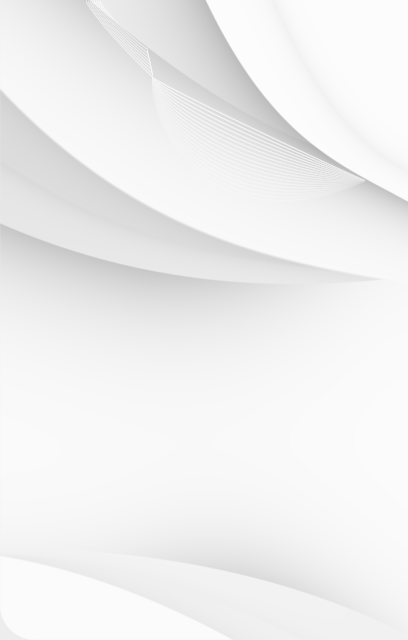
Give the GLSL for this background, as a WebGL 1 fragment shader.

```glsl
precision highp float;
// Layered white paper waves with soft grey shadows and a fan of fine threads.

uniform vec2 u_resolution;

const float WIDTH = 0.637; // canvas width in units of its height
const float WHITE = 0.985;

// Cubic through four heights evenly spaced from x = a to x = b.
float curve(float x, float a, float b, vec4 h) {
  float s = 3.0 * (x - a) / (b - a);
  vec3 d1 = h.yzw - h.xyz;
  vec2 d2 = d1.yz - d1.xy;
  float d3 = d2.y - d2.x;
  return h.x + s * (d1.x + (s - 1.0) / 2.0 * (d2.x + (s - 2.0) / 3.0 * d3));
}

// Signed distance to the wave, positive above it.
float wave(vec2 p, float a, vec4 h) {
  float e = 0.001;
  float y = curve(p.x, a, WIDTH, h);
  float slope = (curve(p.x + e, a, WIDTH, h) - y) / e;
  return (p.y - y) / sqrt(1.0 + slope * slope);
}

float cover(float d, float soft) {
  return smoothstep(-soft, soft, d);
}

// Shade that fades away from an edge.
float shadow(float d, float reach) {
  return exp(-max(d, 0.0) / reach);
}

// Height of a thread sagging between two ends.
float threadHeight(float x, vec2 a, vec2 b, float sag) {
  float s = clamp((x - a.x) / (b.x - a.x), 0.0, 1.0);
  return mix(a.y, b.y, s) - sag * 2.6 * sqrt(s) * (1.0 - s);
}

float thread(vec2 p, vec2 a, vec2 b, float sag, float pixel) {
  float e = 0.0005;
  float y = threadHeight(p.x, a, b, sag);
  float slope = (threadHeight(p.x + e, a, b, sag)
               - threadHeight(p.x - e, a, b, sag)) / (2.0 * e);
  float d = abs(p.y - y) / sqrt(1.0 + slope * slope);
  float inside = step(a.x, p.x) * step(p.x, b.x);
  return inside * (1.0 - smoothstep(0.0003, 0.0003 + pixel, d));
}

// Threads narrow to a pinch, then fan out and gather again.
float threads(vec2 p, float pixel) {
  vec2 pinch = vec2(0.237, 0.880);
  vec2 gather = vec2(0.570, 0.7175);
  float light = 0.0;
  for (int i = 0; i < 18; i++) {
    float k = float(i) / 17.0;
    float line = thread(p, pinch, gather, 0.004 + 0.115 * k, pixel);
    light = max(light, line * mix(0.65, 0.2, k));
  }
  for (int i = 0; i < 8; i++) {
    float k = float(i) / 7.0;
    vec2 top = vec2(0.134 + 0.022 * k, 1.0);
    vec2 end = vec2(0.238 - 0.007 * k, 0.880 + 0.042 * k);
    light = max(light, 0.5 * thread(p, top, end, 0.008, pixel));
  }
  return max(light, 0.7 * thread(p, vec2(0.229, 0.925), vec2(0.239, 0.880), 0.0, pixel));
}

// Shadowed backdrop and the sheets hanging from the top.
float upperSheets(vec2 p, float t, float pixel) {
  float band = wave(p, 0.0, vec4(0.651, 0.582, 0.5566, 0.5677));
  float fold = wave(p, 0.0, vec4(0.7487, 0.6406, 0.590, 0.568));
  float sheet = wave(p, 0.0, vec4(0.8607, 0.6888, 0.6003, 0.5573));
  float flap = wave(p, 0.0, vec4(1.130, 0.940, 0.802, 0.733));
  float corner = wave(p, 0.321, vec4(1.0, 0.8333, 0.7435, 0.6849));
  float crease = wave(p, 0.426, vec4(1.0, 0.8659, 0.7813, 0.7318));

  float depth = mix(0.21, 0.02, smoothstep(0.3, 1.0, t));
  float tone = WHITE - depth * shadow(-band, 0.075);

  float bandTone = mix(0.905, 0.935, t) - 0.06 * shadow(-fold, 0.018);
  tone = mix(tone, bandTone, cover(band, pixel));
  float foldTone = mix(0.87, 0.90, t) - 0.06 * shadow(-sheet, 0.03);
  tone = mix(tone, foldTone, cover(fold, 0.004));

  float sheetTone = WHITE - 0.20 * shadow(-flap, 0.065) * (1.0 - 0.5 * t);
  sheetTone -= 0.17 * shadow(-corner, 0.028);
  tone = mix(tone, sheetTone, cover(sheet, 0.003));

  float flapTone = 0.955 - 0.22 * shadow(-corner, 0.06);
  tone = mix(tone, flapTone, cover(flap, pixel));
  tone = mix(tone, 1.0, threads(p, pixel));

  float cornerTone = 0.988 - 0.04 * shadow(abs(crease), 0.014);
  return mix(tone, cornerTone, cover(corner, pixel));
}

// Sheets rising from the lower left, over a given backdrop tone.
float lowerSheets(vec2 p, float t, float tone, float pixel) {
  float band = wave(p, 0.0, vec4(0.1471, 0.1315, 0.0898, 0.0078));
  float fold = wave(p, 0.0, vec4(0.1328, 0.1016, 0.0234, -0.0938));
  float sheet = wave(p, 0.0, vec4(0.1315, 0.0716, -0.0352, -0.185));

  float depth = 0.03 + 0.10 * exp(-pow((t - 0.62) / 0.28, 2.0));
  tone -= depth * shadow(band, 0.06);
  float bandTone = mix(0.96, 0.945, t) - 0.02 * shadow(fold, 0.015);
  tone = mix(tone, bandTone, cover(-band, pixel));
  tone = mix(tone, 0.945 - 0.03 * shadow(sheet, 0.02), cover(-fold, 0.004));
  return mix(tone, WHITE, cover(-sheet, 0.002));
}

void main() {
  vec2 p = gl_FragCoord.xy / u_resolution.y;
  float t = gl_FragCoord.x / u_resolution.x;
  p.x = t * WIDTH;
  float pixel = 1.0 / u_resolution.y;
  float tone = lowerSheets(p, t, upperSheets(p, t, pixel), pixel);

  // Rounded lower left corner
  float radius = 0.055;
  float outside = length(max(radius - p, 0.0)) - radius;
  tone = mix(tone, 0.93, cover(outside, pixel));
  gl_FragColor = vec4(vec3(tone), 1.0);
}
```
